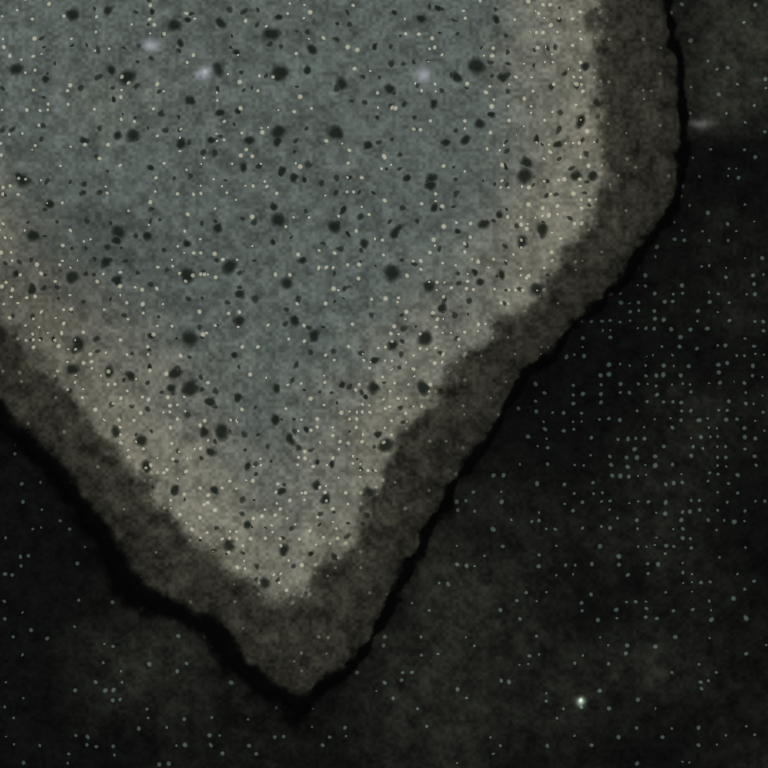
This texture is drawn by a three.js fragment shader. Its source:

```glsl
// Speckled pale stone slab with a worn dark rim, set in cracked dark rock.
varying vec2 vUv;

const vec3 COOL_STONE = vec3(0.335, 0.368, 0.350);
const vec3 WARM_STONE = vec3(0.465, 0.455, 0.405);
const vec3 RIM_STONE = vec3(0.185, 0.182, 0.155);
const vec3 DARK_ROCK = vec3(0.052, 0.057, 0.052);
const vec3 OLIVE_ROCK = vec3(0.155, 0.160, 0.138);
const vec3 CRACK_COLOR = vec3(0.012, 0.014, 0.013);
const vec3 SPOT_COLOR = vec3(0.085, 0.105, 0.085);
const vec3 GLINT_COLOR = vec3(0.82, 0.80, 0.70);
const vec3 LICHEN_COLOR = vec3(0.30, 0.37, 0.35);
const float EDGE_RAGGED = 0.055;
const float CRACK_WIDE = 0.023;
const float CRACK_THIN = 0.009;

struct Outline { vec2 point; vec2 pen; float dist; float side; };

float hash(vec2 p) {
  return fract(sin(dot(p, vec2(127.1, 311.7))) * 43758.5453);
}

float noise(vec2 p) {
  vec2 i = floor(p), f = fract(p);
  f = f * f * (3.0 - 2.0 * f);
  return mix(mix(hash(i), hash(i + vec2(1, 0)), f.x),
             mix(hash(i + vec2(0, 1)), hash(i + vec2(1, 1)), f.x), f.y);
}

float fbm(vec2 p) {
  float sum = 0.0, gain = 0.5;
  for (int i = 0; i < 5; i++) {
    sum += gain * noise(p);
    p = mat2(1.6, 1.2, -1.2, 1.6) * p + 7.3;
    gain *= 0.5;
  }
  return sum / 0.97;
}

// Extends a polygon by one edge, updating distance and inside/outside sign.
void lineTo(inout Outline o, float x, float y) {
  vec2 a = o.pen, b = vec2(x, y), e = b - a, w = o.point - a;
  o.dist = min(o.dist, length(w - e * clamp(dot(w, e) / dot(e, e), 0.0, 1.0)));
  if ((a.y > o.point.y) != (b.y > o.point.y) && w.x < e.x * w.y / e.y) o.side = -o.side;
  o.pen = b;
}

// Depth inside the pale face, positive within.
float faceDepth(vec2 p) {
  Outline o = Outline(p, vec2(-0.2, 1.3), 9.0, -1.0);
  lineTo(o, 0.775, 1.3); lineTo(o, 0.775, 1.0); lineTo(o, 0.788, 0.755);
  lineTo(o, 0.705, 0.615); lineTo(o, 0.59, 0.52); lineTo(o, 0.52, 0.427);
  lineTo(o, 0.47, 0.325); lineTo(o, 0.385, 0.212); lineTo(o, 0.26, 0.297);
  lineTo(o, 0.13, 0.44); lineTo(o, 0.0, 0.585); lineTo(o, -0.2, 0.76);
  lineTo(o, -0.2, 1.3);
  return o.dist * o.side;
}

// Depth inside the whole slab; its outline is the crack.
float slabDepth(vec2 p) {
  Outline o = Outline(p, vec2(-0.2, 1.3), 9.0, -1.0);
  lineTo(o, 0.87, 1.3); lineTo(o, 0.872, 1.0); lineTo(o, 0.892, 0.844);
  lineTo(o, 0.885, 0.74); lineTo(o, 0.814, 0.642); lineTo(o, 0.69, 0.512);
  lineTo(o, 0.612, 0.395); lineTo(o, 0.534, 0.271); lineTo(o, 0.482, 0.167);
  lineTo(o, 0.384, 0.07); lineTo(o, 0.3125, 0.128); lineTo(o, 0.28, 0.18);
  lineTo(o, 0.17, 0.225); lineTo(o, 0.124, 0.31); lineTo(o, 0.078, 0.375);
  lineTo(o, 0.0, 0.453); lineTo(o, -0.2, 0.6); lineTo(o, -0.2, 1.3);
  return o.dist * o.side;
}

// One jittered soft dot per grid cell, kept with the given chance.
float specks(vec2 p, float cells, float radius, float chance) {
  vec2 g = p * cells, id = floor(g);
  float r = radius * mix(0.5, 1.0, hash(id + 3.7));
  vec2 jitter = vec2(hash(id + 11.3), hash(id + 29.1)) - 0.5;
  float d = length(fract(g) - 0.5 - jitter * (1.0 - 2.0 * radius));
  return (1.0 - smoothstep(r * 0.3, r, d)) * step(hash(id + 47.9), chance);
}

float glow(vec2 p, vec2 center, vec2 size) {
  vec2 q = (p - center) / size;
  return exp(-dot(q, q));
}

void main() {
  vec2 p = vUv;
  float broad = fbm(p * 7.0), grit = fbm(p * 65.0), fine = noise(p * 230.0);
  vec2 wobble = vec2(fbm(p * 22.0), fbm(p * 22.0 + 40.0)) - 0.5;
  float face = faceDepth(p) + (fbm(p * 34.0) - 0.5) * EDGE_RAGGED;
  float slab = slabDepth(p + wobble * 0.025);

  // Surrounding rock: olive patches, dark hollows and pale lichen.
  float olive = 0.30 + (broad - 0.5) * 1.5
    + 0.45 * glow(p, vec2(0.56, 0.13), vec2(0.16, 0.16))
    + 0.60 * glow(p, vec2(0.95, 0.95), vec2(0.10, 0.12))
    + 0.25 * glow(p, vec2(0.17, 0.15), vec2(0.12, 0.08))
    - 0.45 * glow(p, vec2(0.80, 0.20), vec2(0.12, 0.07))
    - 0.35 * glow(p, vec2(0.76, 0.48), vec2(0.10, 0.07))
    - 0.45 * glow(p, vec2(0.03, 0.24), vec2(0.09, 0.14))
    - 0.90 * glow(p, vec2(0.97, 0.785), vec2(0.06, 0.035));
  vec3 rock = mix(DARK_ROCK, OLIVE_ROCK, clamp(olive, 0.0, 1.0));
  rock *= 0.35 + 0.9 * grit + 0.4 * fine;
  float lichen = 0.10 + 0.35 * glow(p, vec2(0.88, 0.46), vec2(0.18, 0.24));
  rock += LICHEN_COLOR * specks(p + wobble * 0.01, 85.0, 0.38, lichen) * 0.65;
  rock += 0.25 * glow(p + wobble * 0.02, vec2(0.913, 0.84), vec2(0.015, 0.007));

  // Worn rim and pale face, warmer toward the edge.
  vec3 rim = RIM_STONE * (0.25 + 1.05 * grit + 0.45 * fine);
  float warmth = smoothstep(0.20, 0.02, face) * 0.8 + (broad - 0.5) * 0.6;
  vec3 pale = mix(COOL_STONE, WARM_STONE, clamp(warmth, 0.0, 1.0));
  pale *= 0.62 + 0.48 * grit + 0.28 * fine;
  pale *= 1.0 - 0.22 * glow(p, vec2(0.03, 0.60), vec2(0.16, 0.13));

  // Dark mineral spots and small pits.
  vec2 ragged = p + wobble * 0.018 + (grit - 0.5) * 0.008;
  float spots = max(specks(ragged, 15.0, 0.23, 0.62), specks(ragged + 0.37, 24.0, 0.23, 0.38));
  float pits = specks(ragged + 0.71, 58.0, 0.34, 0.27);
  pale = mix(pale, SPOT_COLOR, max(spots * 0.85, pits * 0.65));

  // Warm glints and a few larger crystals.
  float sparkle = 0.08 + 0.18 * smoothstep(0.16, 0.02, face);
  float glints = max(specks(p + wobble * 0.012, 105.0, 0.42, sparkle),
                     specks(p + 0.43, 64.0, 0.30, 0.08));
  pale = mix(pale, GLINT_COLOR, glints * 0.65);
  float crystals = glow(ragged, vec2(0.196, 0.941), vec2(0.012, 0.008))
    + glow(ragged, vec2(0.267, 0.903), vec2(0.012, 0.007))
    + glow(ragged, vec2(0.550, 0.900), vec2(0.010, 0.011));
  pale = mix(pale, vec3(0.66, 0.68, 0.72), min(crystals, 1.0) * 0.75);
  rim = mix(rim, GLINT_COLOR, specks(p + 0.19, 90.0, 0.36, 0.07) * 0.3);

  vec3 color = mix(rock, rim, smoothstep(-0.004, 0.004, slab));
  color = mix(color, pale, smoothstep(-0.014, 0.014, face));

  // Crack around the slab, broad on the left and thin on the right.
  float width = mix(CRACK_WIDE, CRACK_THIN, smoothstep(0.34, 0.48, p.x));
  float gap = abs(slab) + (grit - 0.5) * 0.014;
  color *= 1.0 - 0.4 * exp(-abs(slab) / 0.022);
  color = mix(color, CRACK_COLOR, 0.92 * (1.0 - smoothstep(width * 0.3, width, gap)));

  color += vec3(0.55, 0.62, 0.55) * glow(p + wobble * 0.01, vec2(0.759, 0.085), vec2(0.006));
  gl_FragColor = vec4(color, 1.0);
}
```
